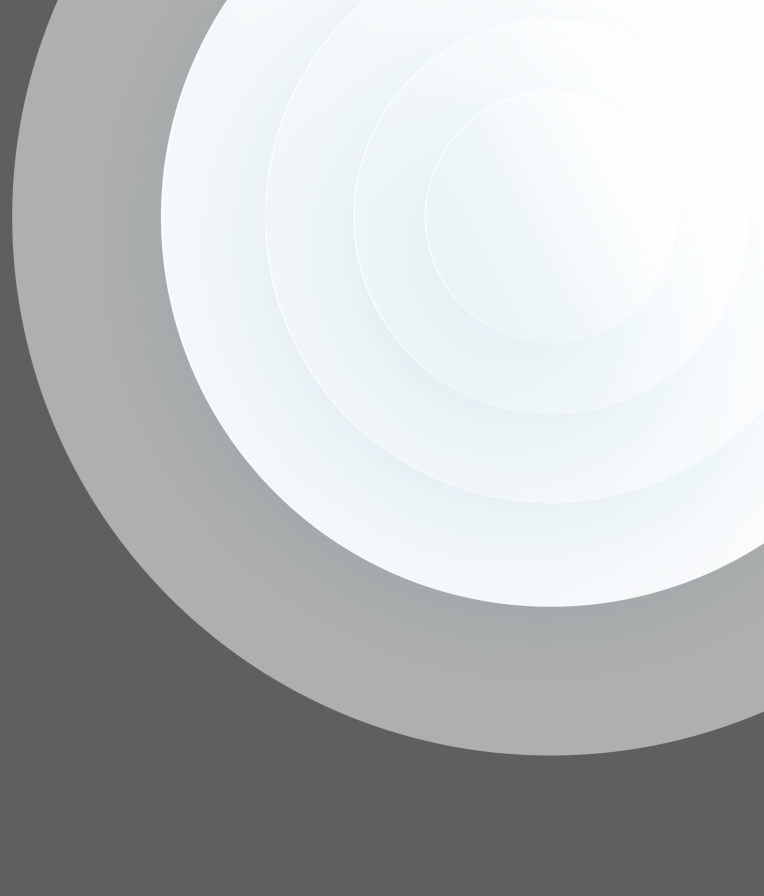
Write a Shadertoy shader that draws this background.

```glsl
// Concentric paper discs stacked over a dark grey ground, lit from the upper right.
// Each layer drops a soft offset shadow, then paints a shaded disc with a thin
// bright rim. All lengths are fractions of the canvas height.

const vec2 CENTER = vec2(0.6146, 0.7578);
const vec2 LIGHT_DIR = vec2(0.89, 0.456);
const vec2 SHADOW_OFFSET = vec2(-0.012, -0.026);
const vec3 GROUND = vec3(0.376);
const vec3 RIM = vec3(0.995, 1.0, 1.0);

// Filled coverage of a signed distance, softened over about one pixel.
float coverage(float dist, float pixel) {
    return 1.0 - smoothstep(-0.7 * pixel, 0.7 * pixel, dist);
}

// Blurred shadow of a disc, fading on the side that faces the light.
float softShadow(vec2 p, float radius, float blur) {
    float dist = length(p - SHADOW_OFFSET) - radius;
    float facing = dot(normalize(p + 1e-5), LIGHT_DIR);
    float fade = mix(1.0, 0.25, smoothstep(-0.3, 0.9, facing));
    return fade * (1.0 - smoothstep(-blur, blur, dist));
}

// Linear shading across a disc, from its dim side to its lit side.
vec3 shadeDisc(vec2 p, float radius, vec3 dim, vec3 lit) {
    float across = dot(p, LIGHT_DIR) / radius;
    return mix(dim, lit, smoothstep(-0.9, 0.95, across));
}

// Thin bright line just inside the edge, strongest at the upper left.
float rimLight(vec2 p, float radius, float pixel) {
    float width = max(0.0013, 0.7 * pixel);
    float line = 1.0 - smoothstep(0.0, width, abs(length(p) - radius + width));
    float facing = dot(normalize(p + 1e-5), vec2(-0.6, 0.8));
    return line * smoothstep(-0.75, 0.4, facing);
}

// Lays one disc and its shadow over the layers below.
vec3 addDisc(vec3 below, vec2 p, float radius, vec3 dim, vec3 lit,
             vec3 shadowTint, float rim, float pixel) {
    float blur = 0.075 + 0.06 * radius;
    vec3 base = below * mix(vec3(1.0), shadowTint, softShadow(p, radius, blur));
    vec3 face = shadeDisc(p, radius, dim, lit);
    face = mix(face, RIM, rim * rimLight(p, radius, pixel));
    return mix(base, face, coverage(length(p) - radius, pixel));
}

void mainImage(out vec4 fragColor, in vec2 fragCoord) {
    float pixel = 1.0 / iResolution.y;
    vec2 p = fragCoord * pixel - CENTER;

    // Wide grey disc.
    vec3 grey = vec3(0.688);
    vec3 color = addDisc(GROUND, p, 0.601, grey, grey, vec3(0.985), 0.0, pixel);

    // Pale discs, from the widest to the innermost.
    float radii[4] = float[4](0.4350, 0.3195, 0.2207, 0.1410);
    for (int i = 0; i < 4; i++) {
        float depth = float(i) / 3.0;
        vec3 dim = mix(vec3(0.958, 0.971, 0.979), vec3(0.922, 0.956, 0.966), depth);
        vec3 lit = vec3(0.992, 0.998, 1.0);
        vec3 tint = mix(vec3(0.905, 0.952, 0.963), vec3(0.945, 0.975, 0.98), depth);
        color = addDisc(color, p, radii[i], dim, lit, tint, 0.85, pixel);
    }

    fragColor = vec4(color, 1.0);
}
```
